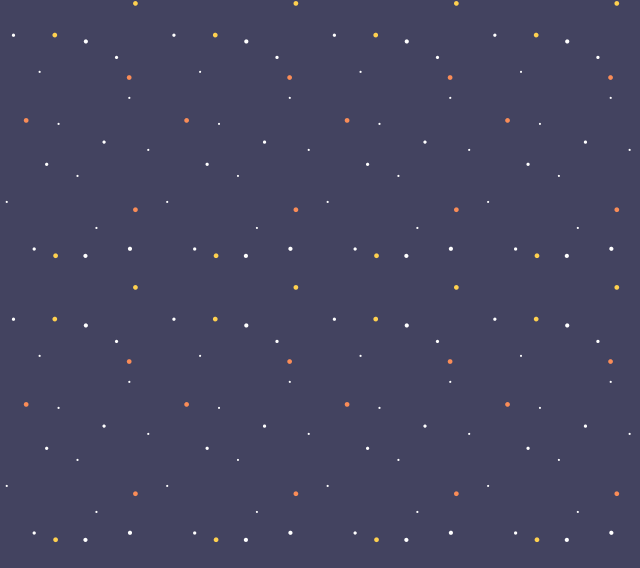
Reproduce this pattern procedurally as a Shadertoy shader.

```glsl
// A repeating night sky of small white, yellow and orange dots on slate blue.
// Each kind of dot follows a wrapped walk of even steps, with an optional
// side-to-side sway, inside a tall tile that repeats across the canvas.

// Lengths are in canvas heights; walk positions are in tile units from the top left.
const vec2 TILE_SIZE = vec2(0.2825, 0.5);
const vec2 SWAY = vec2(0.07, 0.055);

const float COLOURED_RADIUS = 0.0041;
const float LARGE_RADIUS = 0.0036;
const float MEDIUM_RADIUS = 0.0028;
const float SMALL_RADIUS = 0.0018;

const vec3 NIGHT = vec3(0.263, 0.263, 0.376);
const vec3 WHITE = vec3(1.0);
const vec3 YELLOW = vec3(1.0, 0.82, 0.31);
const vec3 ORANGE = vec3(0.98, 0.55, 0.34);

// Distance to the nearest dot centre of one walk, wrapped at the tile edges.
float walkDistance(vec2 tilePos, int count, vec2 start, vec2 stride, vec2 sway) {
    float nearest = 1.0;
    for (int i = 0; i < count; i++) {
        float side = (i % 2 == 0) ? 1.0 : -1.0;
        vec2 centre = start + stride * float(i) + sway * side;
        vec2 offset = fract(tilePos - centre + 0.5) - 0.5;
        nearest = min(nearest, length(offset * TILE_SIZE));
    }
    return nearest;
}

// Blend a smooth-edged disc over the colour below.
vec3 paintDot(vec3 below, vec3 colour, float dist, float radius, float pixel) {
    float cover = clamp(0.5 + (radius - dist) / pixel, 0.0, 1.0);
    return mix(below, colour, cover);
}

void mainImage(out vec4 fragColor, in vec2 fragCoord) {
    float pixel = 1.0 / iResolution.y;
    vec2 fromTop = vec2(fragCoord.x, iResolution.y - fragCoord.y) * pixel;
    vec2 tilePos = fromTop / TILE_SIZE;
    vec3 colour = NIGHT;

    // White dots, from faint to bright
    float small = walkDistance(tilePos, 7, vec2(0.247, 0.253), vec2(0.559, 0.0916), vec2(0.0));
    float medium = walkDistance(tilePos, 5, vec2(0.014, 0.069), vec2(-0.2177, 0.1882), SWAY);
    float large = walkDistance(tilePos, 3, vec2(0.465, 0.091), vec2(0.1375, -0.135), SWAY);
    colour = paintDot(colour, WHITE, small, SMALL_RADIUS, pixel);
    colour = paintDot(colour, WHITE, medium, MEDIUM_RADIUS, pixel);
    colour = paintDot(colour, WHITE, large, LARGE_RADIUS, pixel);

    // Coloured dots
    float yellow = walkDistance(tilePos, 3, vec2(0.3465, 0.9005), vec2(0.4975, 0.1115), vec2(0.0));
    float orange = walkDistance(tilePos, 3, vec2(0.735, 0.218), vec2(0.179, 0.5755), SWAY);
    colour = paintDot(colour, YELLOW, yellow, COLOURED_RADIUS, pixel);
    colour = paintDot(colour, ORANGE, orange, COLOURED_RADIUS, pixel);

    fragColor = vec4(colour, 1.0);
}
```
